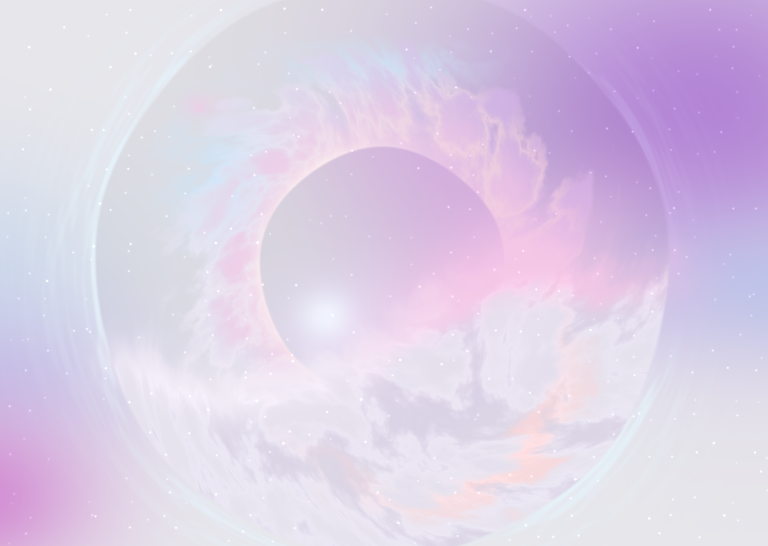
Write a Shadertoy shader that draws this background.

```glsl
// A pastel cosmic portal: a round opening inside a swirl of pink and white cloud,
// enclosed by a large ring of pale streaks. Soft elliptical glows set the colours,
// warped cellular noise shapes the clouds, and layered sines draw the streaks.

const float ASPECT = 1.407;
const vec2 CENTER = vec2(0.700, 0.505);
const float HOLE_RADIUS = 0.2235;
const float RING_RADIUS = 0.525;
const vec3 MIST = vec3(0.905, 0.902, 0.920);
const vec3 PURPLE = vec3(0.690, 0.500, 0.830);
const vec3 PINK = vec3(0.965, 0.780, 0.905);
const vec3 PEACH = vec3(0.985, 0.845, 0.850);
const vec3 ICE = vec3(0.800, 0.900, 0.980);
const vec3 PEARL = vec3(0.955, 0.930, 0.970);

vec2 hash2(vec2 c) {
    vec2 k = vec2(dot(c, vec2(127.1, 311.7)), dot(c, vec2(269.5, 183.3)));
    return fract(sin(k) * 43758.5);
}

mat2 rotation(float a) {
    return mat2(cos(a), sin(a), -sin(a), cos(a));
}

// Soft elliptical spot, 1 at its centre
float glow(vec2 p, vec2 center, vec2 size) {
    vec2 d = (p - center) / size;
    return exp(-dot(d, d));
}

// Distance to the nearest scattered point
float cellular(vec2 p) {
    vec2 cell = floor(p), f = fract(p);
    float nearest = 2.0;
    for (int y = -1; y <= 1; y++)
    for (int x = -1; x <= 1; x++) {
        vec2 o = vec2(x, y);
        vec2 d = o + hash2(cell + o) - f;
        nearest = min(nearest, dot(d, d));
    }
    return sqrt(nearest);
}

// Layered cellular noise, centred near zero
float billow(vec2 p) {
    float sum = 0.0, amp = 0.5;
    for (int i = 0; i < 5; i++) {
        sum += amp * (cellular(p) - 0.45);
        p = rotation(0.7) * p * 2.03 + 3.7;
        amp *= 0.55;
    }
    return sum;
}

vec2 warp(vec2 p, float scale, float amount) {
    vec2 q = p + amount * sin(p.yx * scale + vec2(0.4, 2.1));
    return q + 0.5 * amount * sin(q.yx * scale * 2.3 + vec2(3.0, 1.2));
}

// Fine strands running along circles; whole angle factors avoid a seam
float strands(float r, float a) {
    float bend = 2.0 * sin(a * 3.0 + r * 22.0) + 1.2 * sin(a * 8.0 - r * 35.0);
    float s = sin(r * 120.0 + bend) + 0.7 * sin(r * 235.0 - bend * 1.7 + a * 4.0);
    return smoothstep(-0.8, 1.7, s + 0.5 * sin(r * 420.0 + bend * 3.0));
}

float lobe(vec2 dir, vec2 axis, float power) {
    return pow(max(dot(dir, normalize(axis)), 0.0), power);
}

float stars(vec2 p, float scale, float amount) {
    vec2 cell = floor(p * scale), rnd = hash2(cell);
    vec2 d = (fract(p * scale) - 0.2 - 0.6 * rnd) / scale;
    float bright = step(1.0 - amount, hash2(cell + 41.0).x) * (0.3 + 0.7 * rnd.y);
    return bright * exp(-dot(d, d) / 0.0000035);
}

// Height of the cloud bank that crosses below the opening
float bankHeight(float x) {
    return 0.285 + 0.21 * smoothstep(0.50, 0.98, x) + 0.07 * smoothstep(0.40, 0.15, x);
}

vec3 backdrop(vec2 p) {
    vec3 c = mix(MIST, vec3(0.74, 0.82, 0.92), 0.60 * glow(p, vec2(-0.05, 0.50), vec2(0.27, 0.20)));
    c = mix(c, vec3(0.73, 0.70, 0.90), 0.65 * glow(p, vec2(-0.05, 0.31), vec2(0.32, 0.14)));
    c = mix(c, vec3(0.82, 0.53, 0.82), 0.95 * glow(p, vec2(-0.06, 0.09), vec2(0.23, 0.16)));
    c = mix(c, PURPLE, 0.95 * glow(p, vec2(1.28, 0.80), vec2(0.46, 0.34)));
    return mix(c, vec3(0.72, 0.77, 0.92), 0.75 * glow(p, vec2(1.46, 0.48), vec2(0.28, 0.13)));
}

void mainImage(out vec4 fragColor, in vec2 fragCoord) {
    vec2 p = fragCoord / iResolution.xy * vec2(ASPECT, 1.0);
    vec2 d = p - CENTER;
    float r = length(d), a = atan(d.y, d.x);
    vec2 dir = d / max(r, 0.001);
    float cloud = billow(warp(rotation(-2.0 * r) * d, 11.0, 0.035) * 8.0);
    float veins = pow(1.0 - min(abs(cloud) * 5.0, 1.0), 2.0);
    float right = smoothstep(0.35, 1.10, p.x);
    vec3 col = backdrop(p);

    // Large ring: shaded disc with pale strands outside its rim
    float disc = smoothstep(0.004, -0.004, r - RING_RADIUS - 0.004 * sin(a * 7.0));
    float upper = smoothstep(0.25, 0.50, p.y);
    col *= 1.0 - 0.035 * disc * upper;
    float rim = (1.0 - disc) * exp(-max(r - RING_RADIUS, 0.0) / 0.055);
    float lit = lobe(dir, vec2(-0.95, 0.30), 3.0) + lobe(dir, vec2(0.75, -0.66), 9.0)
              + 0.8 * lobe(dir, vec2(-0.52, -0.85), 18.0) + 0.4 * lobe(dir, vec2(0.95, 0.30), 4.0);
    vec3 rimColor = mix(vec3(0.90, 0.95, 0.98), vec3(0.80, 0.72, 0.93), right * upper);
    col = mix(col, rimColor, min(rim * lit * (0.25 + 0.9 * strands(r, a)), 0.9));

    // Swirling cloud around the opening
    float swirl = smoothstep(0.025, -0.03, r - 0.365 + cloud * 0.28);
    vec3 swirlColor = mix(vec3(0.89, 0.88, 0.94), vec3(0.81, 0.68, 0.89), right);
    swirlColor = mix(swirlColor, PINK, 0.75 * smoothstep(0.34, 0.23, r + cloud * 0.15));
    swirlColor = mix(swirlColor, mix(PEARL, PEACH, right), 0.7 * veins);
    col = mix(col, swirlColor, swirl * 0.85);
    float ice = glow(p, vec2(0.39, 0.68), vec2(0.10, 0.12)) + glow(p, vec2(0.68, 0.88), vec2(0.17, 0.04));
    col = mix(col, ICE, min(ice, 1.0) * (0.2 + 0.6 * veins));
    col = mix(col, PINK, 0.6 * glow(p, vec2(0.38, 0.805), vec2(0.04, 0.025)) * (0.3 + veins));

    // Opening with its bright edge and inner light
    float edge = exp(-abs(r - HOLE_RADIUS) / 0.014) * smoothstep(0.6, -0.4, dir.x);
    col = mix(col, vec3(0.99, 0.94, 0.94), 0.75 * edge);
    float hole = smoothstep(0.003, -0.003, r - HOLE_RADIUS - 0.003 * sin(a * 5.0));
    vec3 inside = mix(vec3(0.845, 0.830, 0.870), vec3(0.825, 0.680, 0.865), smoothstep(-0.20, 0.28, d.x + 0.5 * d.y));
    inside = mix(inside, vec3(0.89, 0.86, 0.96), 0.8 * glow(p, vec2(0.64, 0.38), vec2(0.16, 0.12)));
    inside = mix(inside, vec3(0.94, 0.97, 1.0), glow(p, vec2(0.60, 0.418), vec2(0.05, 0.045)));
    col = mix(col, inside, hole);
    col = mix(col, vec3(0.96, 0.77, 0.91), 0.85 * glow(rotation(-0.5) * (p - vec2(0.90, 0.49)), vec2(0.0), vec2(0.23, 0.10)));

    // Cloud bank and the hazy lower field
    float depth = bankHeight(p.x) - p.y - cloud * 0.10;
    float field = smoothstep(-0.015, 0.03, depth) * disc;
    vec3 haze = mix(vec3(0.905, 0.890, 0.935), vec3(0.855, 0.830, 0.900), smoothstep(-0.12, 0.18, cloud));
    col = mix(col, haze, field * 0.9);
    float bank = exp(-pow(depth / 0.045, 2.0)) * smoothstep(0.12, 0.30, p.x) * smoothstep(1.35, 1.05, p.x);
    col = mix(col, mix(PEARL, PINK, smoothstep(0.55, 0.95, p.x)), bank * 0.85);

    // Warm filaments in the lower right
    float arc = exp(-pow((length(p - vec2(0.76, 0.36)) - 0.28 + cloud * 0.18) / 0.025, 2.0));
    col = mix(col, PEACH, 0.9 * arc * glow(p, vec2(0.92, 0.18), vec2(0.27, 0.20)));
    col += 0.035 * veins * field;

    float sparkle = stars(p, 14.0, 0.4) + 0.7 * stars(p + 5.3, 27.0, 0.3);
    fragColor = vec4(min(col + 0.22 * sparkle, 1.0), 1.0);
}
```
